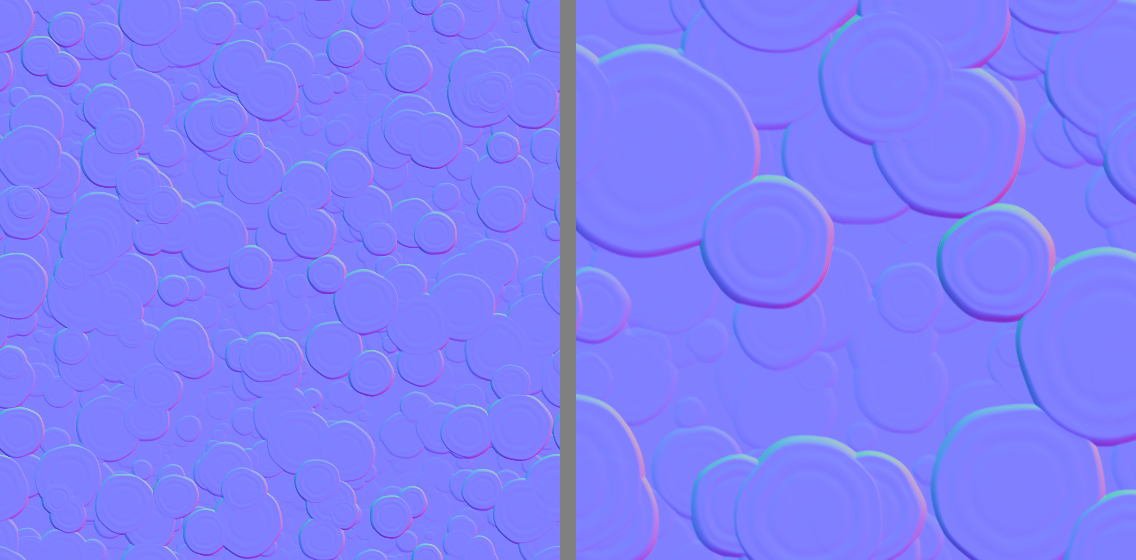
Left: the whole. Right: its middle third, enlarged.
A WebGL 2 fragment shader for this texture map:

```glsl
#version 300 es
precision highp float;
// Normal map of piled, slightly wobbly discs with thin rounded rims and rings.
// Jittered cell layers of discs build a height field by maximum; its slope,
// taken by central differences, is encoded as a softened tangent-space normal.

#define RELIEF 0.0042        // height of the tallest disc, in canvas units
#define RIM_WIDTH 0.0045     // width of the rounded rim
#define WOBBLE 0.020         // irregularity of the outlines
#define RING_DEPTH 0.055     // depth of the engraved inner ring
#define TERRACE 0.070        // step of the outer ring
#define SHOW_THROUGH 0.022   // how far buried discs emboss the ones above
#define TILT_TINT 0.74       // share of the sideways tilt kept in the colour
#define SAMPLE_STEP 0.0008   // half distance of the slope samples
#define TAU 6.2831853

uniform vec2 u_resolution;
out vec4 fragColor;

// Four random values from a cell and a layer seed
vec4 hash4(vec3 key) {
    vec4 q = fract(key.xyzx * vec4(0.1031, 0.1030, 0.0973, 0.1099));
    q += dot(q, q.wzxy + 33.33);
    return fract((q.xxyz + q.yzzw) * q.zywx);
}

// Height of one disc: rounded rim, outer terrace and engraved ring
float discHeight(vec2 offset, float radius, float tall, vec2 phase) {
    float dist = length(offset);
    if (dist > radius * 1.08) return 0.0;
    float angle = atan(offset.y, offset.x + 1e-6);
    float outline = radius * (1.0 + WOBBLE * (sin(3.0 * angle + phase.x)
                  + 0.6 * sin(5.0 * angle + phase.y)
                  + 0.35 * sin(8.0 * angle + phase.x - phase.y)));
    float width = RIM_WIDTH * (1.0 + 0.3 * sin(2.0 * angle + phase.y));
    float inward = clamp((outline - dist) / width, 0.0, 1.0);
    float rim = 1.0 - (1.0 - inward) * (1.0 - inward);
    float ratio = dist / outline;
    float groove = (ratio - 0.56 - 0.02 * sin(phase.x)) / 0.07;
    float rings = TERRACE * (1.0 - smoothstep(0.70, 0.82, ratio))
                - RING_DEPTH * exp(-groove * groove);
    return tall * (rim + rings);
}

// Adds a layer to pile: x is the highest disc, y the sum of all discs
void addLayer(vec2 p, float cells, vec2 radii, vec2 heights,
              float presence, float seed, inout vec2 pile) {
    vec2 home = floor(p * cells);
    for (int y = -1; y <= 1; y++) {
        for (int x = -1; x <= 1; x++) {
            vec2 cell = home + vec2(x, y);
            vec3 key = vec3(mod(cell, cells) + 1.0, seed);
            vec4 place = hash4(key);
            vec4 shape = hash4(key + vec3(17.0, 43.0, 71.0));
            if (shape.w > presence) continue;
            vec2 center = (cell + place.xy) / cells;
            float radius = mix(radii.x, radii.y, place.z);
            float tall = mix(heights.x, heights.y, place.w);
            float h = discHeight(p - center, radius, tall, shape.xy * TAU);
            pile = vec2(max(pile.x, h), pile.y + h);
        }
    }
}

float surfaceHeight(vec2 p) {
    vec2 pile = vec2(0.0);
    // Two layers of large discs, then medium, small and barely raised ones
    addLayer(p, 8.0, vec2(0.046, 0.065), vec2(0.40, 1.00), 0.60, 3.0, pile);
    addLayer(p, 9.0, vec2(0.042, 0.062), vec2(0.40, 1.05), 0.45, 11.0, pile);
    addLayer(p, 12.0, vec2(0.028, 0.045), vec2(0.25, 1.20), 0.62, 23.0, pile);
    addLayer(p, 17.0, vec2(0.016, 0.031), vec2(0.10, 0.50), 0.60, 37.0, pile);
    addLayer(p, 28.0, vec2(0.009, 0.033), vec2(0.02, 0.16), 0.90, 53.0, pile);
    return RELIEF * (pile.x + SHOW_THROUGH * pile.y);
}

void main() {
    vec2 p = gl_FragCoord.xy / u_resolution;
    vec2 e = vec2(SAMPLE_STEP, 0.0);

    // Slope of the height field
    vec2 slope = vec2(surfaceHeight(p + e.xy) - surfaceHeight(p - e.xy),
                      surfaceHeight(p + e.yx) - surfaceHeight(p - e.yx))
               / (2.0 * SAMPLE_STEP);

    // Outward normal packed into colour, its sideways part softened
    vec3 normal = normalize(vec3(-slope, 1.0));
    normal.xy *= TILT_TINT;
    fragColor = vec4(normal * 0.5 + 0.5, 1.0);
}
```
